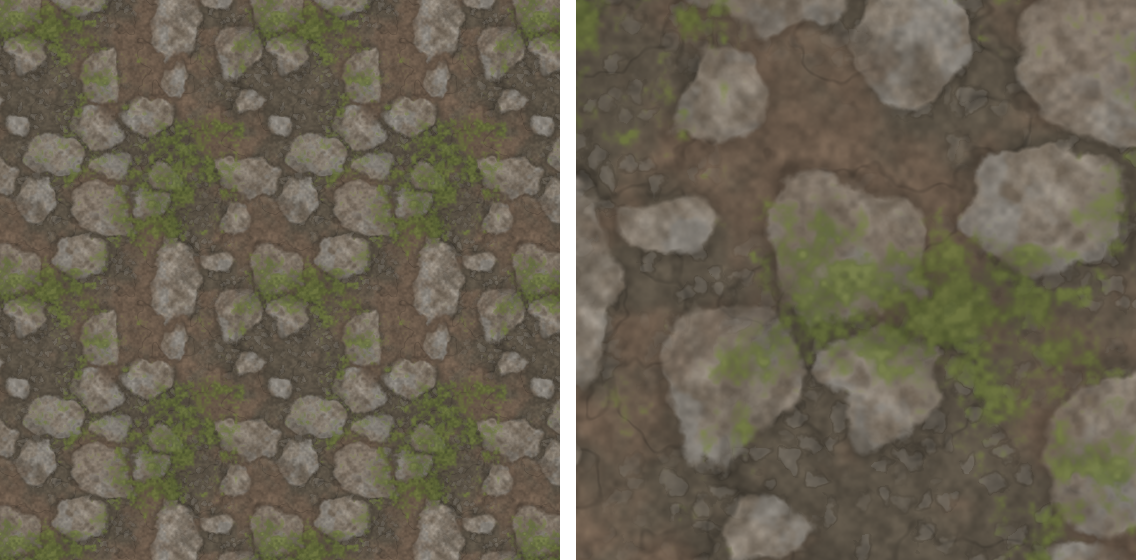
Left, the full canvas; right, a detail of the centre.
Reproduce this texture procedurally as a WebGL 1 fragment shader.

```glsl
precision highp float;
// Seamless forest ground: weathered, half-buried stones in brown soil with gravel and moss.
uniform vec2 u_resolution;

const float REPEATS = 2.135;             // tiles across the canvas
const vec2 STONE_GRID = vec2(4.0, 5.0);  // stones per tile
const float STONE_JITTER = 0.65;
const float STONE_MIN = 0.050;           // radii in tile units
const float STONE_MAX = 0.145;
const float STONE_GAP = 0.012;
const float PEBBLE_FREQ = 34.0;
const float MOSS_START = 0.565;
const float MOSS_FULL = 0.75;
const float MOSS_OPACITY = 0.78;
const vec3 SOIL_DARK = vec3(0.350, 0.318, 0.270);
const vec3 SOIL_RED = vec3(0.415, 0.350, 0.292);
const vec3 GRAVEL = vec3(0.430, 0.408, 0.375);
const vec3 STONE_DARK = vec3(0.425, 0.382, 0.330);
const vec3 STONE_LIGHT = vec3(0.615, 0.580, 0.535);
const vec3 LICHEN = vec3(0.525, 0.530, 0.525);
const vec3 MOSS_DARK = vec3(0.275, 0.320, 0.150);
const vec3 MOSS_LIGHT = vec3(0.425, 0.470, 0.230);

float hash(vec2 p) {
  vec3 q = fract(p.xyx * 0.1031);
  q += dot(q, q.yzx + 33.33);
  return fract((q.x + q.y) * q.z);
}

vec2 hash2(vec2 p) { return vec2(hash(p), hash(p + 71.7)); }

// Integer cell wrapped to the tile; the half step guards against rounding.
vec2 wrapCell(vec2 cell, vec2 period) { return floor(mod(cell + 0.5, period)); }

float noise(vec2 t, vec2 freq) {
  vec2 p = t * freq, c = floor(p), f = p - c;
  f = f * f * (3.0 - 2.0 * f);
  vec2 seed = freq * 1.7;
  float a = hash(wrapCell(c, freq) + seed);
  float b = hash(wrapCell(c + vec2(1.0, 0.0), freq) + seed);
  float d = hash(wrapCell(c + vec2(0.0, 1.0), freq) + seed);
  float e = hash(wrapCell(c + 1.0, freq) + seed);
  return mix(mix(a, b, f.x), mix(d, e, f.x), f.y);
}

float fbm(vec2 t, float freq) {
  float sum = 0.0, amp = 0.533;
  for (int i = 0; i < 4; i++) {
    sum += amp * noise(t, vec2(freq));
    freq *= 2.0;
    amp *= 0.5;
  }
  return sum;
}

// Slightly rounded irregular polygon bounded by six randomly offset planes.
float stoneShape(vec2 q, vec2 id) {
  float radius = mix(STONE_MIN, STONE_MAX, hash(id + 5.3));
  float stretch = mix(0.75, 1.3, hash(id + 9.1));
  float turn = 6.2832 * hash(id + 2.7);
  q *= vec2(stretch, 1.0 / stretch);
  float d = -1.0;
  for (int i = 0; i < 6; i++) {
    float k = float(i);
    float a = turn + (k + 0.5 * hash(id + k * 3.1)) * 1.0472;
    float side = dot(q, vec2(cos(a), sin(a))) - radius * mix(0.65, 1.08, hash(id + k * 7.7));
    float h = max(0.016 - abs(d - side), 0.0);
    d = max(d, side) + h * h * 15.6;
  }
  return d;
}

// Signed distance, stone seed and offset from the stone's centre.
vec4 stones(vec2 t) {
  vec2 base = floor(t * STONE_GRID);
  vec4 nearest = vec4(1.0);
  float second = 1.0;
  for (int j = -1; j <= 1; j++) {
    for (int i = -1; i <= 1; i++) {
      vec2 cell = base + vec2(float(i), float(j));
      vec2 id = wrapCell(cell, STONE_GRID) + 13.0;
      vec2 q = t - (cell + 0.5 + (hash2(id) - 0.5) * STONE_JITTER) / STONE_GRID;
      float d = stoneShape(q, id);
      second = min(second, max(d, nearest.x));
      if (d < nearest.x) nearest = vec4(d, hash(id + 4.4), q);
    }
  }
  nearest.x = max(nearest.x, 0.5 * (nearest.x - second) + STONE_GAP);
  return nearest;
}

// Cellular gravel: distance to the nearest pebble centre and its seed.
vec2 pebbles(vec2 t) {
  vec2 p = t * PEBBLE_FREQ, base = floor(p), best = vec2(2.0, 0.0);
  for (int j = -1; j <= 1; j++) {
    for (int i = -1; i <= 1; i++) {
      vec2 cell = base + vec2(float(i), float(j));
      vec2 id = wrapCell(cell, vec2(PEBBLE_FREQ)) + 40.0;
      float d = length(p - cell - 0.15 - 0.7 * hash2(id));
      if (d < best.x) best = vec2(d, hash(id + 8.8));
    }
  }
  return best;
}

void main() {
  vec2 t = gl_FragCoord.xy / u_resolution.y * REPEATS;
  float pixel = REPEATS / u_resolution.y;
  float broad = fbm(t + 0.21, 5.0), medium = fbm(t + 0.37, 14.0);
  float grain = fbm(t, 40.0), speck = noise(t, vec2(110.0));

  // Soil with reddish patches, gravel and faint roots
  vec3 color = mix(SOIL_DARK, SOIL_RED, smoothstep(0.42, 0.68, broad + 0.5 * (medium - 0.5)));
  vec2 pebble = pebbles(t + 0.04 * (vec2(grain, fbm(t + 0.53, 40.0)) - 0.5));
  float gravel = smoothstep(0.3, 0.6, pebble.y) * smoothstep(0.66, 0.42, broad);
  float size = mix(0.25, 0.5, pebble.y);
  color = mix(color, GRAVEL, 0.55 * gravel * smoothstep(size, size - 0.2, pebble.x));
  color *= 1.0 - 0.08 * gravel * smoothstep(0.15, 0.0, abs(pebble.x - size));
  color *= 1.0 - 0.12 * smoothstep(0.03, 0.0, abs(fbm(t + 0.63, 9.0) - 0.5));
  color *= 0.75 + 0.36 * grain + 0.16 * speck;

  // Stones with soft contact shadows, scratches, lichen and dirt
  vec4 stone = stones(t + 0.045 * (vec2(medium, fbm(t + 0.71, 14.0)) - 0.5));
  float edge = stone.x + 0.024 * (grain - 0.5);
  color *= mix(0.87, 1.0, smoothstep(0.0, 0.03, stone.x));
  vec2 diagonal = vec2(t.x + t.y, t.y - t.x);
  float scratches = 0.5 * (noise(diagonal, vec2(50.0, 9.0)) + noise(diagonal, vec2(11.0, 56.0)));
  float tone = 0.54 + 1.2 * (grain - 0.5) + 0.9 * (scratches - 0.5) + 0.4 * (medium - 0.5);
  vec3 rock = mix(STONE_DARK, STONE_LIGHT, clamp(tone + 0.15 * (stone.y - 0.5), 0.0, 1.0));
  float rim = smoothstep(-0.045, 0.0, stone.x);
  rock = mix(rock, LICHEN, 0.45 * smoothstep(0.52, 0.7, fbm(t + 0.15, 18.0) + 0.08 * rim));
  rock *= 0.91 + 0.18 * speck + 0.4 * dot(stone.zw, vec2(-0.6, 0.8));
  float dirt = smoothstep(0.46, 0.72, medium + 0.14 * rim) * mix(0.2, 0.75, stone.y);
  rock = mix(rock, color * 1.08, dirt);
  color = mix(color, rock, smoothstep(0.004 + pixel, -0.004 - pixel, edge));

  // Ragged, speckled moss over soil and stone
  float patches = fbm(t + 0.47, 4.0) + 0.4 * (grain - 0.5) + 0.12 * (speck - 0.5);
  float cover = smoothstep(MOSS_START, MOSS_FULL, patches);
  float tuft = clamp(0.42 + 1.3 * (grain - 0.5) + 0.7 * (speck - 0.5), 0.0, 1.0);
  color = mix(color, mix(MOSS_DARK, MOSS_LIGHT, tuft), MOSS_OPACITY * cover);
  gl_FragColor = vec4(color, 1.0);
}
```
